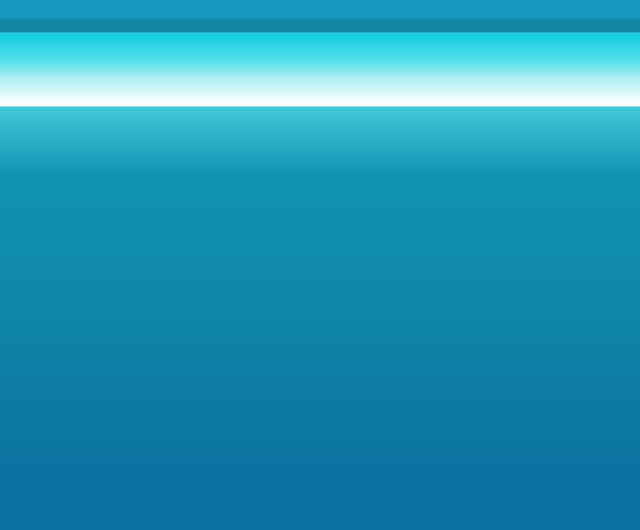
This background is drawn by a Shadertoy shader. Its source:

```glsl
// Coverage of everything deeper than an edge, softened over one pixel
float below(float edge, float depth) {
    return clamp((depth - edge) * iResolution.y + 0.5, 0.0, 1.0);
}

// Blend factor running from 0 at depth a to 1 at depth b
float ramp(float a, float b, float depth) {
    return clamp((depth - a) / (b - a), 0.0, 1.0);
}

// Bright sky: cyan fading to white at the horizon
vec3 skyGlow(float depth) {
    vec3 color = mix(vec3(0.08, 0.80, 0.88), vec3(0.31, 0.87, 0.91), ramp(0.066, 0.112, depth));
    color = mix(color, vec3(0.70, 0.94, 0.96), ramp(0.112, 0.150, depth));
    return mix(color, vec3(1.0), ramp(0.150, 0.196, depth));
}

// Water: pale below the horizon, then slowly deepening to blue
vec3 seaColor(float depth) {
    vec3 color = mix(vec3(0.26, 0.79, 0.84), vec3(0.19, 0.70, 0.79), ramp(0.201, 0.252, depth));
    color = mix(color, vec3(0.07, 0.575, 0.70), ramp(0.252, 0.330, depth));
    color = mix(color, vec3(0.06, 0.54, 0.675), ramp(0.330, 0.520, depth));
    color = mix(color, vec3(0.05, 0.49, 0.645), ramp(0.520, 0.715, depth));
    return mix(color, vec3(0.047, 0.44, 0.63), ramp(0.715, 0.930, depth));
}

void mainImage(out vec4 fragColor, in vec2 fragCoord) {
    float depth = 1.0 - fragCoord.y / iResolution.y;

    // Flat bands along the top
    vec3 color = mix(vec3(0.08, 0.595, 0.74), vec3(0.07, 0.53, 0.645), below(0.0354, depth));

    // Sky with a fine light rim on its upper edge
    color = mix(color, skyGlow(depth), below(0.0617, depth));
    float rim = below(0.0613, depth) - below(0.0633, depth);
    color = mix(color, vec3(0.30, 0.80, 0.87), 0.7 * rim);

    // Sea under the crisp horizon
    color = mix(color, seaColor(depth), below(0.2008, depth));

    fragColor = vec4(color, 1.0);
}
```
